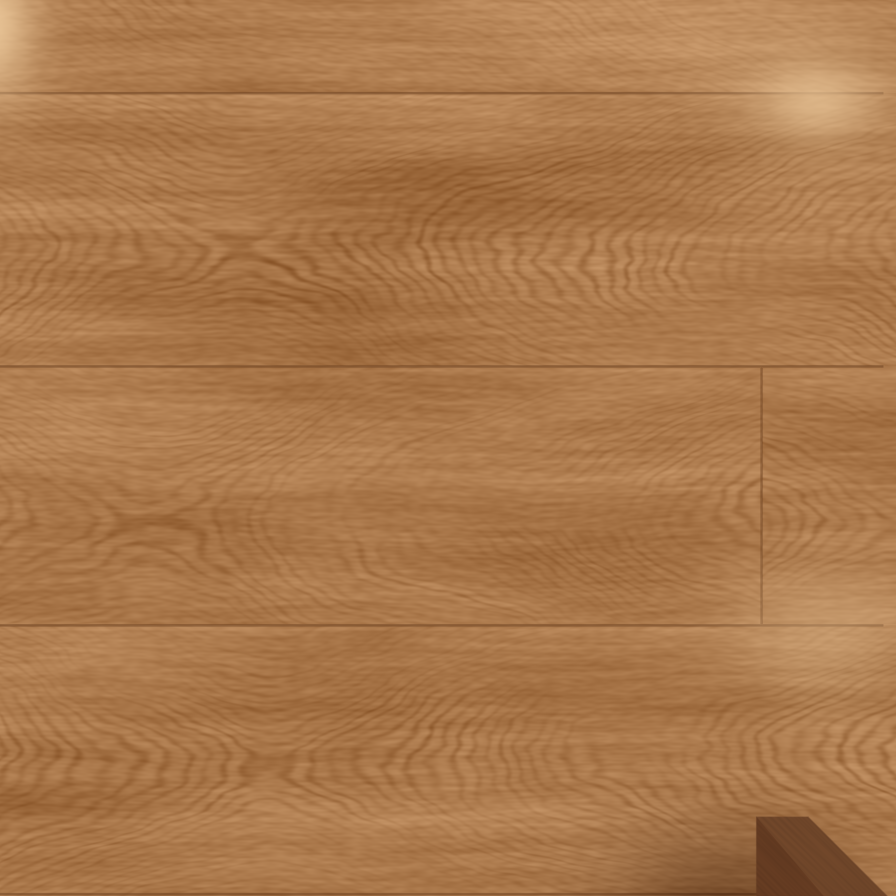
Reproduce this texture procedurally as a Shadertoy shader.

```glsl
const vec3 WOOD_DARK  = vec3(0.555, 0.350, 0.175);
const vec3 WOOD_LIGHT = vec3(0.79, 0.60, 0.42);
const vec3 SEAM_COLOR = vec3(0.43, 0.26, 0.13);
const vec3 GLOW_COLOR = vec3(0.93, 0.79, 0.61);
const vec3 SHADOW_TINT = vec3(0.68, 0.61, 0.53);
const vec3 LEG_TOP    = vec3(0.43, 0.27, 0.16);
const vec3 LEG_FRONT  = vec3(0.39, 0.23, 0.13);

// Lower edge of each plank, then its grain: saddle x, heart line y, strength
const float SEAMS[4] = float[4](0.002, 0.302, 0.591, 0.896);
const vec3 GRAIN[4] = vec3[4](vec3(0.30, 0.150, 0.95), vec3(0.16, 0.420, 0.75),
                              vec3(0.27, 0.715, 1.00), vec3(-0.30, 1.060, 0.50));
const float JOINT_X     = 0.85;   // butt joint in the second plank row
const float SEAM_END    = 0.986;
const float SEAM_WIDTH  = 0.0022;
const float SEAM_DEPTH  = 0.56;
const float RING_FREQ   = 46.0;   // growth rings per canvas along the heart
const float ARCH_SLOPE  = 2.9;    // how far the arches stretch along the plank
const float ARCH_RADIUS = 0.075;
const float ARCH_SPREAD = 0.095;  // half width of the clearly ringed band
const float RING_DEPTH  = 0.40;
const float HEART_SHADE = 0.13;   // darkening of the wood around the arches
const float FIBRE_DEPTH = 0.23;
const float BLOTCH_DEPTH = 0.44;
const vec2 LEG_CORNER   = vec2(0.844, 0.0885);
const float LEG_WIDTH   = 0.058;

vec2 gradientAt(vec2 cell) {
    vec3 p = fract(cell.xyx * vec3(0.1031, 0.1030, 0.0973));
    p += dot(p, p.yzx + 33.33);
    float angle = 6.2832 * fract((p.x + p.y) * p.z);
    return vec2(cos(angle), sin(angle));
}

float gradientNoise(vec2 p) {
    vec2 i = floor(p), f = fract(p);
    vec2 w = f * f * f * (f * (f * 6.0 - 15.0) + 10.0);
    vec2 e = vec2(0.0, 1.0);
    float a = dot(gradientAt(i), f);
    float b = dot(gradientAt(i + e.yx), f - e.yx);
    float c = dot(gradientAt(i + e.xy), f - e.xy);
    float d = dot(gradientAt(i + e.yy), f - e.yy);
    return mix(mix(a, b, w.x), mix(c, d, w.x), w.y);
}

// Arched growth rings opening away from a saddle on the heart line
float growthRings(vec2 p, vec3 grain, vec2 seed) {
    vec2 q = p - grain.xy;
    q.y += 0.03 * gradientNoise(p * vec2(3.0, 2.0) + seed);
    float arch = sqrt(q.y * q.y + ARCH_RADIUS * ARCH_RADIUS) - ARCH_RADIUS;
    float along = sqrt(q.x * q.x + 0.002);
    float warp = 0.065 * gradientNoise(p * vec2(5.0, 8.0) + seed)
               + 0.018 * gradientNoise(p * vec2(13.0, 36.0) + seed)
               + 0.006 * gradientNoise(p * vec2(30.0, 95.0) + seed);
    float phase = RING_FREQ * (along - ARCH_SLOPE * arch + warp);
    float wave = 0.5 + 0.5 * sin(6.2832 * phase);
    float fade = 1.0 - smoothstep(0.25, 0.65, fwidth(phase));
    float band = exp(-pow(q.y / ARCH_SPREAD, 2.0));
    float patches = clamp(0.6 + 1.2 * gradientNoise(p * vec2(4.0, 9.0) - seed), 0.1, 1.0);
    float uneven = 1.0 + 1.3 * gradientNoise(vec2(0.6 * phase, seed.x));
    float lines = (0.4 - wave * wave) * uneven * fade * patches * (0.25 + 0.75 * band);
    float heart = band * smoothstep(-0.02, 0.12, q.x) * (1.0 - smoothstep(0.25, 0.55, q.x));
    return grain.z * (RING_DEPTH * lines - HEART_SHADE * heart);
}

float woodTone(vec2 p, vec3 grain, vec2 seed) {
    float bend = 0.012 * gradientNoise(p * vec2(3.0, 5.0) + seed);
    vec2 s = vec2(p.x, p.y + bend);
    float blotch = gradientNoise(s * vec2(1.7, 8.0) + seed)
                 + 0.5 * gradientNoise(s * vec2(3.0, 32.0) + seed)
                 + 0.3 * gradientNoise(s * vec2(5.0, 85.0) - seed);
    float fibre = 0.8 * gradientNoise(s * vec2(12.0, 190.0) + seed)
                + 0.8 * gradientNoise(s * vec2(60.0, 260.0) - seed);
    return 0.52 + BLOTCH_DEPTH * blotch + FIBRE_DEPTH * fibre + growthRings(p, grain, seed);
}

float softSpot(vec2 p, vec2 center, vec2 radius) {
    vec2 q = (p - center) / radius;
    return exp(-dot(q, q));
}

// Thin line whose edges stay smooth at any size
float lineMask(float dist, float width, float px) {
    return 1.0 - smoothstep(0.5 * width - 0.5 * px, 0.5 * width + px, abs(dist));
}

void mainImage(out vec4 fragColor, in vec2 fragCoord) {
    vec2 uv = fragCoord / iResolution.xy;
    float px = 1.0 / min(iResolution.x, iResolution.y);

    // Plank under this point, and the seams with their lit bevels
    int row = 0;
    float seam = 0.0, bevel = 0.0;
    for (int i = 0; i < 4; i++) {
        float d = uv.y - SEAMS[i];
        if (d > 0.0) row = i;
        seam = max(seam, lineMask(d, SEAM_WIDTH, px));
        bevel = max(bevel, lineMask(d + 0.0045, 0.002, px));
    }
    seam *= 1.0 - smoothstep(SEAM_END - px, SEAM_END + px, uv.x);
    vec3 grain = GRAIN[row];
    vec2 seed = vec2(17.3, 31.7) * float(row + 1);
    if (row == 1) {
        seam = max(seam, 0.9 * lineMask(uv.x - JOINT_X, SEAM_WIDTH, px));
        if (uv.x > JOINT_X) {
            grain.x += 0.85;
            seed += 71.0;
        }
    }

    // Wood
    vec3 color = mix(WOOD_DARK, WOOD_LIGHT, clamp(woodTone(uv, grain, seed), -0.15, 1.1));
    color += 0.02 * bevel;
    color = mix(color, SEAM_COLOR, SEAM_DEPTH * seam);

    // Reflected lamps, each a bright core in a wide halo
    float glow = 0.90 * softSpot(uv, vec2(-0.01, 0.97), vec2(0.05, 0.08))
               + 0.45 * softSpot(uv, vec2(0.91, 0.885), vec2(0.06, 0.04))
               + 0.28 * softSpot(uv, vec2(0.91, 0.90), vec2(0.13, 0.09))
               + 0.36 * softSpot(uv, vec2(0.92, 0.285), vec2(0.10, 0.08));
    color = mix(color, GLOW_COLOR, min(glow, 0.9));

    // Furniture leg and its shadow
    color *= mix(vec3(1.0), SHADOW_TINT, softSpot(uv, vec2(0.82, -0.01), vec2(0.13, 0.085)));
    vec2 leg = vec2(uv.x - LEG_CORNER.x, LEG_CORNER.y - uv.y);
    float inside = min(min(leg.x, leg.y), 0.71 * (LEG_WIDTH + leg.y - leg.x));
    float topFace = smoothstep(-px, px, leg.x - 0.85 * leg.y);
    vec3 legColor = mix(LEG_FRONT, LEG_TOP, topFace);
    legColor *= 1.0 + 0.08 * gradientNoise(vec2(leg.x - leg.y, leg.y) * vec2(230.0, 14.0));
    color = mix(color, legColor, smoothstep(-px, px, inside));

    fragColor = vec4(color, 1.0);
}
```
